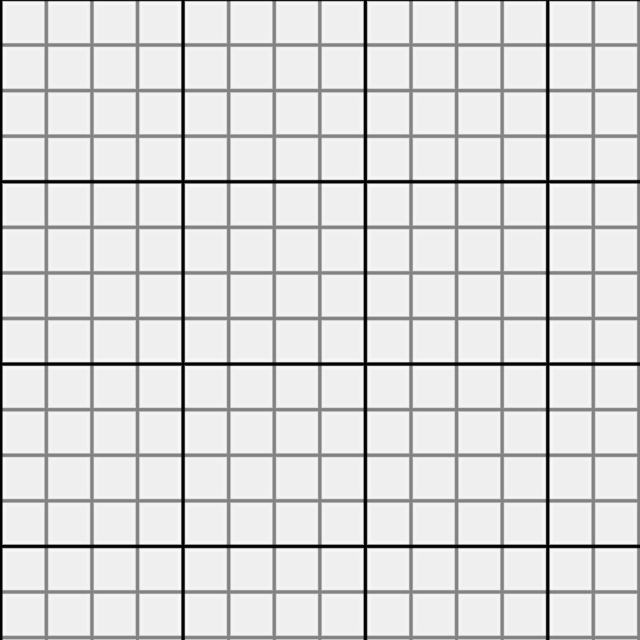
Reproduce this pattern procedurally as a Shadertoy shader.

```glsl
// Graph-paper grid: thin grey lines with a heavy black line at every fourth step.

const float CELL = 0.07122;                    // spacing of the thin lines
const vec2 ORIGIN = vec2(0.0012, -0.0009);     // first crossing, from the upper left
const float MAJOR_EVERY = 4.0;                 // cells between black lines
const float MINOR_HALF = 0.0028;               // half widths of the lines
const float MAJOR_HALF = 0.0027;
const float EDGE_BLUR = 0.0015;                // softness of the line edges
const float HALO_OFFSET = 0.0060;              // pale fringe beside each line
const float HALO_WIDTH = 0.0026;
const float MINOR_HALO = 0.35;
const float MAJOR_HALO = 0.75;
const vec3 PAPER = vec3(0.937);
const vec3 HALO_COLOR = vec3(0.985);
const vec3 MINOR_COLOR = vec3(0.51);
const vec3 MAJOR_COLOR = vec3(0.01);

// Coverage of a soft-edged line, for both axes at once.
vec2 lineCoverage(vec2 dist, float halfWidth, float blur) {
    return 1.0 - smoothstep(vec2(halfWidth - blur), vec2(halfWidth + blur), dist);
}

void mainImage(out vec4 fragColor, in vec2 fragCoord) {
    vec2 uv = fragCoord / iResolution.xy;
    vec2 p = vec2(uv.x, 1.0 - uv.y) - ORIGIN;
    float blur = max(EDGE_BLUR, 0.75 / iResolution.y);

    // Distance to the nearest vertical and horizontal line, and its kind
    vec2 index = floor(p / CELL + 0.5);
    vec2 dist = abs(p - index * CELL);
    vec2 isMajor = 1.0 - step(0.5, mod(index, MAJOR_EVERY));

    // Pale fringe on the paper
    vec2 ring = (dist - HALO_OFFSET) / HALO_WIDTH;
    vec2 halo = exp(-ring * ring) * mix(vec2(MINOR_HALO), vec2(MAJOR_HALO), isMajor);
    vec3 color = mix(PAPER, HALO_COLOR, max(halo.x, halo.y));

    // Thin lines first, heavy lines over them
    vec2 minor = lineCoverage(dist, MINOR_HALF, blur) * (1.0 - isMajor);
    vec2 major = lineCoverage(dist, MAJOR_HALF, blur) * isMajor;
    color = mix(color, MINOR_COLOR, max(minor.x, minor.y));
    color = mix(color, MAJOR_COLOR, max(major.x, major.y));

    fragColor = vec4(color, 1.0);
}
```
